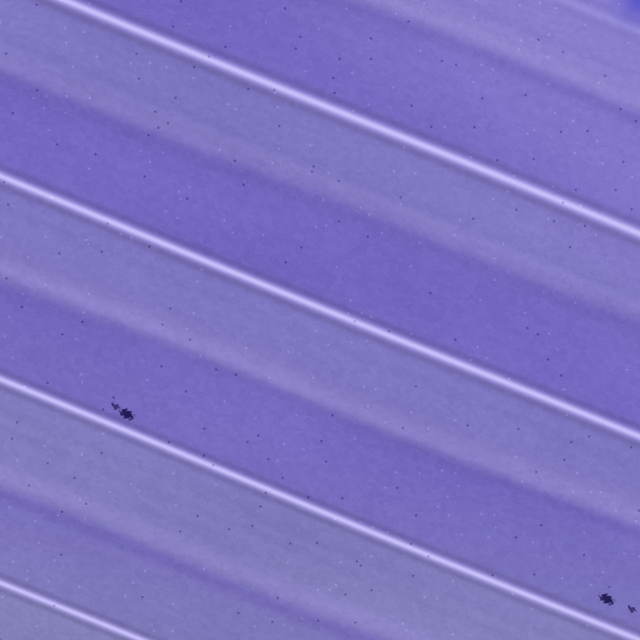
Reproduce this texture procedurally as a Shadertoy shader.

```glsl
const vec3 VIOLET = vec3(0.452, 0.410, 0.755);
const vec3 GREY_VIOLET = vec3(0.490, 0.460, 0.752);
const vec3 ASH = vec3(0.520, 0.510, 0.715);
const vec3 LILAC = vec3(0.550, 0.515, 0.825);
const vec3 RIDGE_LIGHT = vec3(0.575, 0.545, 0.815);
const vec3 RIDGE_SHADE = vec3(0.400, 0.355, 0.690);
const vec3 VEIN = vec3(0.800, 0.775, 1.0);
const vec3 INK = vec3(0.110, 0.080, 0.300);

const float SLOPE = 0.4076;    // fall of the veins across the canvas
const float SPACING = 0.3175;  // vertical gap between veins
const float SHIFT = 0.0417;

vec2 hash2(vec2 p) {
    vec2 q = vec2(dot(p, vec2(127.1, 311.7)), dot(p, vec2(269.5, 183.3)));
    return fract(sin(q) * 43758.55);
}

float bell(float x, float width) {
    float t = x / width;
    return exp(-t * t);
}

// Cellular noise: distance to the nearest point, and that point's random value
vec2 cellular(vec2 p) {
    vec2 base = floor(p);
    vec2 nearest = vec2(8.0, 0.0);
    for (int y = -1; y <= 1; y++) {
        for (int x = -1; x <= 1; x++) {
            vec2 id = base + vec2(x, y);
            vec2 h = hash2(id);
            float d = length(id + h - p);
            if (d < nearest.x) nearest = vec2(d, fract(h.x * 17.0 + h.y * 31.0));
        }
    }
    return nearest;
}

// Broad cloudiness from layered sines
float clouds(vec2 p) {
    float sum = 0.0, gain = 0.5;
    for (int i = 0; i < 4; i++) {
        sum += gain * sin(p.x + 1.7 * sin(p.y)) * sin(p.y * 1.2 + float(i));
        p = mat2(0.8, 0.6, -0.6, 0.8) * p * 1.9 + 1.3;
        gain *= 0.6;
    }
    return sum;
}

// Strip tone: greyish above the soft ridge, deeper violet below it
vec3 strip(vec2 p, float f, float cell, float ridge) {
    float below = smoothstep(ridge - 0.06, ridge + 0.05, f);
    vec3 color = mix(GREY_VIOLET, VIOLET, below);
    color = mix(color, ASH, 0.75 * smoothstep(0.75, -0.1, p.y + 0.45 * p.x) * (1.0 - 0.4 * below));
    color = mix(color, ASH, 0.35 * smoothstep(0.3, 0.0, p.y));
    color = mix(color, LILAC, 0.75 * smoothstep(1.25, 2.0, p.x + p.y));
    float light = cell == 0.0 ? 0.3 : 0.62;
    color = mix(color, RIDGE_LIGHT, light * bell(f - ridge + 0.085, 0.065));
    return mix(color, RIDGE_SHADE, 0.48 * bell(f - ridge - 0.01, 0.045));
}

// Bright vein with a soft halo and thin dark borders
vec3 addVein(vec3 color, float d, float width, float strength) {
    color *= 1.0 - 0.13 * strength * bell(abs(d) - 2.3 * width, width);
    color = mix(color, LILAC, 0.45 * strength * bell(d, width * 2.0));
    return mix(color, VEIN, strength * bell(d, width));
}

// Dark spot with an uneven rim
float blot(vec2 p, vec2 center, float radius) {
    vec2 q = p - center;
    q.y += 0.35 * q.x;
    float wobble = 0.0018 * sin(q.x * 700.0 + 2.0 * sin(q.y * 500.0));
    return 1.0 - smoothstep(radius * 0.5, radius * 1.25, length(q * vec2(0.85, 1.2)) + wobble);
}

void mainImage(out vec4 fragColor, in vec2 fragCoord) {
    vec2 p = fragCoord / iResolution.xy;
    float u = (1.0 - p.y - SLOPE * p.x + SHIFT) / SPACING;
    u += 0.004 * sin(p.x * 7.0 + p.y * 3.0);
    float cell = floor(u);
    float ridge = 0.475 + 0.028 * cell - 0.05 * (p.x - 0.5) + 0.008 * sin(p.x * 9.0 + cell * 2.0);
    vec3 color = strip(p, u - cell, cell, ridge);

    // Cloudiness and fine grain, stretched along the veins
    vec2 along = vec2(p.x - SLOPE * p.y, p.y + SLOPE * p.x);
    color += 0.014 * clouds(along * vec2(7.0, 12.0));
    color += 0.007 * sin(u * 41.0 + 2.0 * sin(u * 17.0)) * bell(fract(u) - 0.3, 0.4);
    color += 0.022 * (cellular(along * vec2(95.0, 130.0)).y - 0.5);
    color += 0.020 * (cellular(along * vec2(190.0, 230.0)).x - 0.45);

    // Veins grow thinner down the sheet; the topmost is faded
    float index = floor(u + 0.5);
    float width = 0.021 - 0.002 * max(index, 0.0);
    color = addVein(color, u - index, width, index < 0.0 ? 0.2 : 0.92);

    // Tiny pale and dark flecks
    vec2 fleck = cellular(p * 42.0);
    float dot1 = 1.0 - smoothstep(0.03, 0.13, fleck.x);
    color += dot1 * (0.07 * step(0.86, fleck.y) - 0.13 * step(fleck.y, 0.09));

    // Ink blots, each with a smaller companion
    for (int i = 0; i < 2; i++) {
        float t = float(i);
        vec2 center = mix(vec2(0.198, 0.353), vec2(0.948, 0.064), t);
        vec2 offset = mix(vec2(-0.018, 0.012), vec2(0.039, -0.016), t);
        color = mix(color, INK, 0.92 * blot(p, center, 0.0095));
        color = mix(color, INK, 0.65 * blot(p, center + offset, 0.0055));
    }

    // Blue stain in the upper right corner
    color = mix(color, vec3(0.30, 0.29, 0.78), 0.7 * bell(length(p - 1.0), 0.03));
    fragColor = vec4(clamp(color, 0.0, 1.0), 1.0);
}
```
